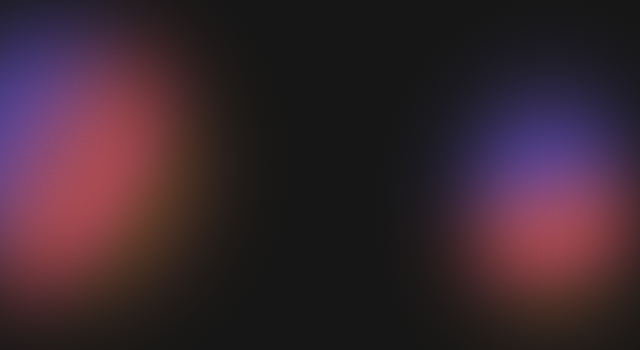
Reproduce this background procedurally as a Shadertoy shader.

```glsl
#define ASPECT 1.829
#define BACKDROP vec3(0.086, 0.086, 0.085)
#define BLUE vec3(0.35, 0.28, 0.65)
#define RED vec3(0.68, 0.30, 0.33)
#define AMBER vec3(0.55, 0.32, 0.21)
#define RED_STOP 0.14
#define AMBER_STOP 0.36
#define GRAIN_SCALE 190.0
#define GRAIN_AMOUNT 0.035

vec2 hashGradient(vec2 cell) {
    vec3 q = fract(cell.xyx * vec3(0.1031, 0.1030, 0.0973));
    q += dot(q, q.yzx + 33.33);
    float angle = 6.2832 * fract((q.x + q.y) * q.z);
    return vec2(cos(angle), sin(angle));
}

float gradientNoise(vec2 p) {
    vec2 cell = floor(p), f = fract(p);
    vec2 w = f * f * f * (f * (f * 6.0 - 15.0) + 10.0);
    vec2 e = vec2(1.0, 0.0);
    float a = dot(hashGradient(cell), f);
    float b = dot(hashGradient(cell + e.xy), f - e.xy);
    float c = dot(hashGradient(cell + e.yx), f - e.yx);
    float d = dot(hashGradient(cell + e.xx), f - e.xx);
    return mix(mix(a, b, w.x), mix(c, d, w.x), w.y);
}

// Blue to red to amber along the axis of a glow
vec3 glowRamp(float t, float blueStop) {
    vec3 cool = mix(BLUE, RED, smoothstep(blueStop, RED_STOP, t));
    return mix(cool, AMBER, smoothstep(RED_STOP, AMBER_STOP, t));
}

// Soft elliptical glow laid over the base colour
vec3 addGlow(vec3 base, vec2 offset, vec2 radius, float falloff, vec2 axis, float blueStop) {
    float envelope = exp(-pow(length(offset / radius), falloff));
    vec3 tint = glowRamp(dot(offset, normalize(axis)), blueStop);
    return mix(base, tint, envelope);
}

void mainImage(out vec4 fragColor, in vec2 fragCoord) {
    vec2 p = fragCoord / iResolution.xy * vec2(ASPECT, 1.0);

    // Two glows with tilted colour axes
    vec3 color = BACKDROP;
    color = addGlow(color, p - vec2(0.167, 0.536), vec2(0.393), 3.0, vec2(0.85, -0.53), -0.29);
    color = addGlow(color, p - vec2(1.571, 0.417), vec2(0.257, 0.305), 2.3, vec2(0.2, -0.98), -0.23);

    // Fine grain, stronger where it is bright
    float grain = gradientNoise(p * GRAIN_SCALE);
    color *= 1.0 + GRAIN_AMOUNT * grain;

    fragColor = vec4(color, 1.0);
}
```
